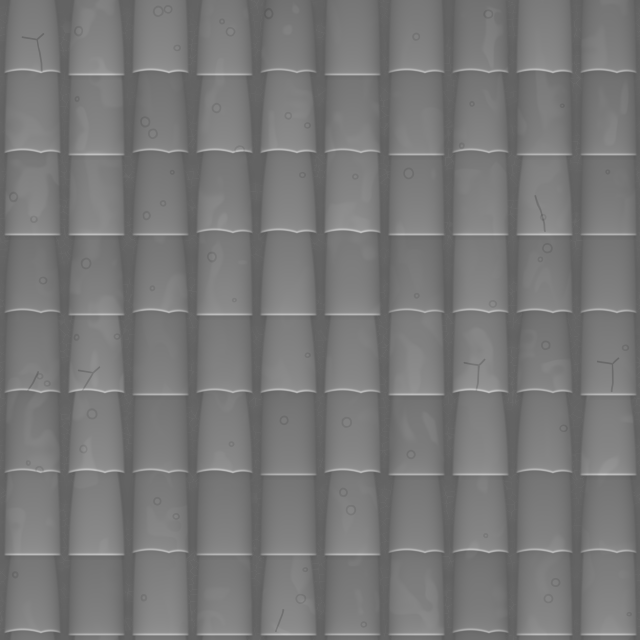
Write a Shadertoy shader that draws this texture map.

```glsl
#define GRID vec2(10.0, 8.0)
#define GUTTER_TONE 0.395
#define EDGE_TONE 0.415
#define CROWN_GAIN 0.12
#define TONE_SPREAD 0.045
#define LIP_HALF_WIDTH 0.44
#define LIP_GLINT 0.17
#define WAVY_SHARE 0.5
#define RING_SHARE 0.3
#define CRACK_SHARE 0.1
#define STAIN_GAIN 0.03

const vec2 CELL_ASPECT = vec2(0.8, 1.0);

vec2 hash2(vec2 p) {
    vec3 q = fract(p.xyx * vec3(0.1031, 0.1030, 0.0973));
    q += dot(q, q.yzx + 33.33);
    return fract((q.xx + q.yz) * q.zy);
}

vec2 tileHash(vec2 id, float seed) {
    return hash2(mod(id, GRID) + seed * 17.0 + 3.0);
}

// Value noise that wraps after a whole number of lattice cells
float wrapNoise(vec2 p, vec2 period) {
    vec2 i = floor(p), f = fract(p);
    f = f * f * (3.0 - 2.0 * f);
    float a = hash2(mod(i, period)).x;
    float b = hash2(mod(i + vec2(1, 0), period)).x;
    float c = hash2(mod(i + vec2(0, 1), period)).x;
    float d = hash2(mod(i + vec2(1, 1), period)).x;
    return mix(mix(a, b, f.x), mix(c, d, f.x), f.y);
}

// Distance gap between the two nearest grains, small on grain borders
float grainBorder(vec2 p, vec2 period) {
    vec2 i = floor(p), f = fract(p);
    float nearest = 9.0, second = 9.0;
    for (int y = -1; y <= 1; y++)
    for (int x = -1; x <= 1; x++) {
        vec2 o = vec2(x, y);
        float d = length(o + hash2(mod(i + o, period)) - f);
        second = min(second, max(nearest, d));
        nearest = min(nearest, d);
    }
    return second - nearest;
}

float segment(vec2 p, vec2 a, vec2 b) {
    vec2 ab = b - a;
    return length(p - a - ab * clamp(dot(p - a, ab) / dot(ab, ab), 0.0, 1.0));
}

// Height of the lower lip: straight, or two humps meeting in a notch
float lipHeight(vec2 id, float x) {
    if (tileHash(id, 1.0).x > WAVY_SHARE) return 0.057;
    float s = clamp(x / LIP_HALF_WIDTH, -1.0, 1.0);
    float t = s < 0.3 ? (s + 1.0) / 1.3 : (s - 0.3) / 0.7;
    return 0.085 + (s < 0.3 ? 0.14 : 0.08) * t * (1.0 - t);
}

// Thin outlines of pits scattered over one tile
float rings(vec2 id, vec2 p, float px) {
    float sum = 0.0;
    for (float i = 0.0; i < 3.0; i++) {
        vec2 pick = tileHash(id, 5.0 + i), spot = tileHash(id, 9.0 + i);
        vec2 q = p - vec2((spot.x - 0.5) * 0.52, mix(0.12, 0.9, spot.y));
        float radius = mix(0.018, 0.058, pick.y);
        float d = length(q * vec2(1.0, 0.85 + 0.3 * spot.x)) - radius;
        d += 0.006 * (wrapNoise(p * 25.0 + spot * 40.0, vec2(256)) - 0.5);
        float outline = 1.0 - smoothstep(0.003, 0.007 + px, abs(d));
        sum += step(pick.x, RING_SHARE) * (0.045 * outline - 0.008 * smoothstep(0.0, -0.02, d));
    }
    return sum;
}

// A crack rising from the lip, sometimes forked
float crack(vec2 id, vec2 p, float px) {
    vec2 pick = tileHash(id, 13.0), lean = tileHash(id, 14.0) - 0.5;
    if (pick.x > CRACK_SHARE) return 0.0;
    vec2 joint = vec2(lean.x * 0.3, 0.45 + lean.y * 0.3);
    p.x += 0.025 * (wrapNoise(p * 9.0 + 20.0, vec2(256)) - 0.5);
    float d = segment(p, vec2(joint.x + lean.y * 0.35, 0.11), joint);
    if (pick.y > 0.5) {
        d = min(d, segment(p, joint, joint + vec2(-0.17, 0.03)));
        d = min(d, segment(p, joint, joint + vec2(0.08, 0.07)));
    }
    return 0.09 * (1.0 - smoothstep(0.002, 0.007 + px, d));
}

// One barrel tile with its gutter; v runs from the lip up to the overlap
float tileShade(vec2 id, float x, float v, float gutter, float stain, float px) {
    vec2 pick = tileHash(id, 2.0);
    float taper = pick.x < 0.4 ? 0.085 : 0.035;
    float halfWidth = LIP_HALF_WIDTH - taper * v * v;
    float inside = halfWidth - abs(x);
    float s = min(abs(x) / halfWidth, 1.0);
    float body = EDGE_TONE + (1.0 - s * s * s) * CROWN_GAIN * (1.0 - 0.55 * v);
    body += (pick.y - 0.5) * TONE_SPREAD + stain * tileHash(id, 3.0).x;
    vec2 p = vec2(x, v) * CELL_ASPECT;
    body -= rings(id, p, px) + crack(id, p, px);

    // Rolled lip: a sharp glint and a soft glow above it
    float rise = v - lipHeight(id, x);
    float glint = (rise - 0.013) / 0.014;
    float ends = 1.0 - 0.6 * pow(s, 6.0);
    body += LIP_GLINT * ends * exp(-glint * glint);
    body += 0.03 * exp(-max(rise, 0.0) / 0.07);

    gutter -= 0.02 * exp(-max(-inside, 0.0) / 0.03);
    return mix(gutter, body, smoothstep(-0.01 - px, 0.03, inside));
}

void mainImage(out vec4 fragColor, in vec2 fragCoord) {
    vec2 uv = fragCoord / iResolution.xy;
    vec2 id = floor(uv * GRID), cell = fract(uv * GRID);
    float px = GRID.y / iResolution.y;
    float x = cell.x - 0.508;

    // Grit in the gutters and pale stains on the tiles
    float grit = 1.0 - smoothstep(0.02, 0.12, grainBorder(uv * 90.0, vec2(90)));
    float dust = wrapNoise(uv * 40.0, vec2(40));
    float gutter = GUTTER_TONE + 0.016 * (dust - 0.5) + 0.018 * grit * dust;
    vec2 warp = vec2(wrapNoise(uv * 20.0, vec2(20)), dust);
    float cloud = wrapNoise(uv * vec2(40, 24) + warp * 1.5, vec2(40, 24));
    float stain = STAIN_GAIN * (smoothstep(0.6, 0.85, cloud) + 0.5 * (warp.x - 0.5));

    // Upper tile overlaps the one in the row below and shades it
    float rise = cell.y - lipHeight(id, x);
    float upper = tileShade(id, x, cell.y, gutter, stain, px);
    float lower = tileShade(id - vec2(0, 1), x, cell.y + 1.0, gutter, stain, px);
    float under = 1.0 - smoothstep(LIP_HALF_WIDTH - 0.03, LIP_HALF_WIDTH + 0.02, abs(x));
    lower -= 0.03 * under * exp(-max(-rise, 0.0) / 0.04);
    float tone = mix(lower, upper, smoothstep(-0.5 * px - 0.006, 0.5 * px + 0.002, rise));
    fragColor = vec4(vec3(tone), 1.0);
}
```
